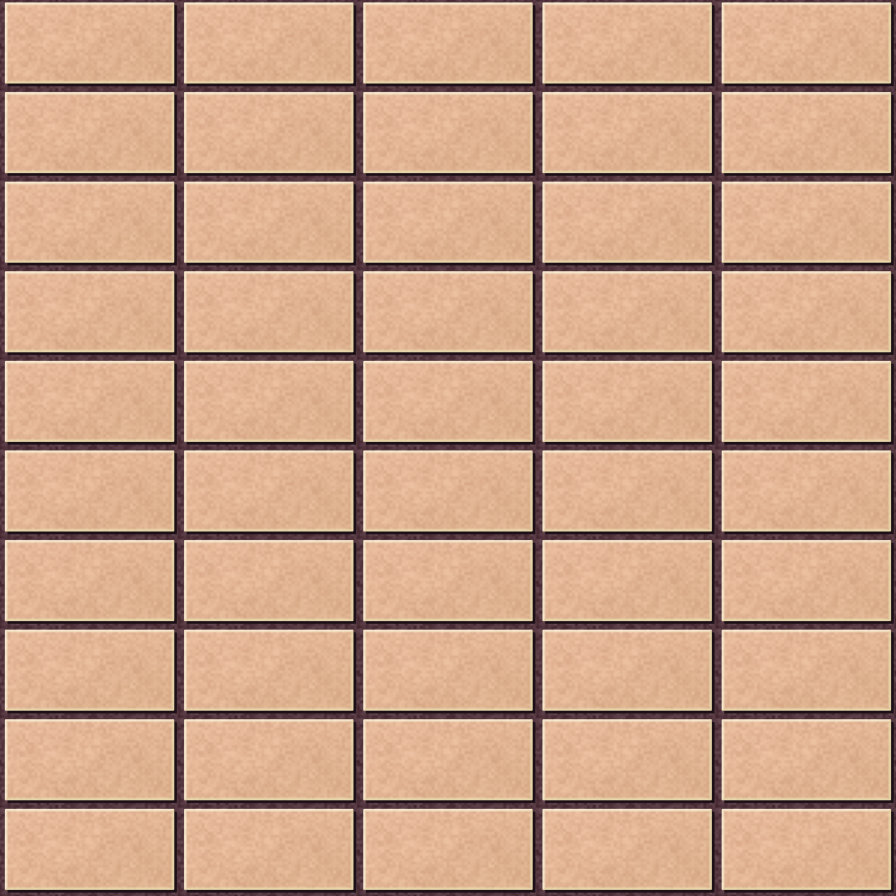
Write a WebGL 1 fragment shader that draws this texture.

```glsl
precision highp float;
// Stacked grid of bevelled peach wall tiles with dark mauve joints.

uniform vec2 u_resolution;

// Layout, in canvas units
const vec2 GRID = vec2(5.0, 10.0);            // tiles across and down
const vec2 TILE_MIN = vec2(0.0054, 0.0068);   // tile corners within a cell
const vec2 TILE_MAX = vec2(0.1945, 0.0973);
const float CORNER_RADIUS = 0.0012;
const float RIM_WIDTH = 0.0043;
const vec2 SHADOW_OFFSET = vec2(0.0030, -0.0030);
const float SHADOW_BLUR = 0.0009;

// Surface grain: lattice points per cell, so each tile has the same grain
const vec2 FINE_GRAIN = vec2(60.0, 30.0);
const vec2 COARSE_GRAIN = vec2(24.0, 12.0);
const float FINE_AMOUNT = 0.075;
const float COARSE_AMOUNT = 0.035;
const float GROUT_AMOUNT = 0.16;

const vec3 TILE_COLOR = vec3(0.895, 0.715, 0.592);
const vec3 TILE_SHADE = vec3(0.870, 0.695, 0.560);
const vec3 RIM_LIT = vec3(0.965, 0.905, 0.800);
const vec3 RIM_WARM = vec3(0.905, 0.835, 0.665);
const vec3 GROUT_COLOR = vec3(0.330, 0.215, 0.250);
const vec3 SHADOW_COLOR = vec3(0.110, 0.060, 0.085);

float hash(vec2 p) {
  return fract(sin(dot(p, vec2(127.1, 311.7))) * 43758.5453);
}

// Value noise that wraps after one period
float tiledNoise(vec2 p, vec2 period) {
  vec2 i = floor(p);
  vec2 f = fract(p);
  f = f * f * (3.0 - 2.0 * f);
  vec2 a = mod(i, period);
  vec2 b = mod(i + 1.0, period);
  return mix(mix(hash(a), hash(vec2(b.x, a.y)), f.x),
             mix(hash(vec2(a.x, b.y)), hash(b), f.x), f.y);
}

// Signed distance to the rounded tile outline
float tileDistance(vec2 p) {
  vec2 center = 0.5 * (TILE_MIN + TILE_MAX);
  vec2 halfSize = 0.5 * (TILE_MAX - TILE_MIN) - CORNER_RADIUS;
  vec2 q = abs(p - center) - halfSize;
  return length(max(q, 0.0)) + min(max(q.x, q.y), 0.0) - CORNER_RADIUS;
}

void main() {
  vec2 uv = gl_FragCoord.xy / u_resolution;
  float pixel = 1.0 / min(u_resolution.x, u_resolution.y);
  vec2 cell = fract(uv * GRID);
  vec2 local = cell / GRID;

  float fine = tiledNoise(cell * FINE_GRAIN, FINE_GRAIN) - 0.5;
  float coarse = tiledNoise(cell * COARSE_GRAIN, COARSE_GRAIN) - 0.5;

  // Joint, with the shadow cast to the lower right; it wraps into the next cell
  vec3 color = GROUT_COLOR + GROUT_AMOUNT * fine;
  vec2 shadowPos = fract((local - SHADOW_OFFSET) * GRID) / GRID;
  float shadowEdge = max(SHADOW_BLUR, 0.7 * pixel);
  float shadow = 1.0 - smoothstep(-shadowEdge, shadowEdge, tileDistance(shadowPos));
  color = mix(color, SHADOW_COLOR, shadow);

  // Tile face: slight shading towards the lower right, plus grain
  float shade = smoothstep(0.5, 1.6, cell.x + 1.0 - cell.y);
  vec3 face = mix(TILE_COLOR, TILE_SHADE, shade);
  face += (FINE_AMOUNT * fine + COARSE_AMOUNT * coarse) * vec3(0.8, 1.0, 1.0);

  // Bevelled rim: pale on the upper left, warmer on the lower right
  float d = tileDistance(local);
  float upperLeft = min(local.x - TILE_MIN.x, TILE_MAX.y - local.y);
  float lowerRight = min(TILE_MAX.x - local.x, local.y - TILE_MIN.y);
  float warm = smoothstep(-pixel, pixel, upperLeft - lowerRight);
  float rim = 1.0 - smoothstep(0.25 * RIM_WIDTH, RIM_WIDTH, -d);
  face = mix(face, mix(RIM_LIT, RIM_WARM, warm) + 0.03 * fine, rim);

  float tile = 1.0 - smoothstep(-0.7 * pixel, 0.7 * pixel, d);
  gl_FragColor = vec4(mix(color, face, tile), 1.0);
}
```
